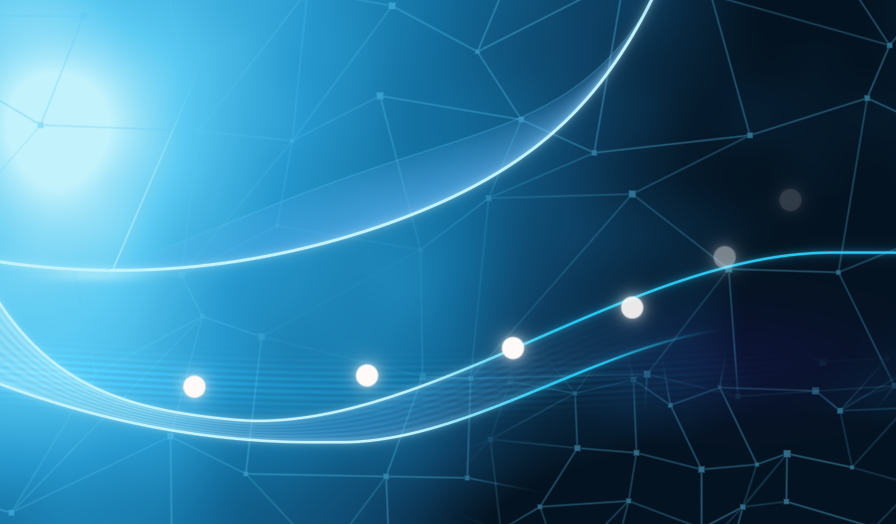
Give the GLSL for this background, as a WebGL 2 fragment shader.

```glsl
#version 300 es
precision highp float;
// Abstract technology backdrop: a blue glow fading into navy, a web of linked
// nodes, two translucent ribbons and a row of white beads. Ribbons lie between
// height curves y(x); the web joins jittered grid points with segments.
uniform vec2 u_resolution;
out vec4 outColor;

const vec3 DARK = vec3(0.015, 0.075, 0.13);
const vec3 NAVY = vec3(0.05, 0.25, 0.39);
const vec3 MID = vec3(0.07, 0.43, 0.62);
const vec3 BLUE = vec3(0.15, 0.60, 0.81);
const vec3 LIGHT = vec3(0.35, 0.79, 0.95);
const vec3 PALE = vec3(0.76, 0.95, 0.99);
const vec3 VEIL = vec3(0.40, 0.72, 0.97);
const vec3 CYAN = vec3(0.15, 0.78, 0.94);
const vec2 GLOW_CENTER = vec2(0.10, 0.765);
const float COARSE_WEB = 4.6;
const float FINE_WEB = 8.5;
const float LINE_WIDTH = 0.0017;
const float NODE_SIZE = 0.0062;
const float BEAD_RADIUS = 0.0225;
const int BEADS = 6;

float pixel;

vec2 hash2(vec2 c) {
  vec3 h = fract(vec3(c.xyx) * vec3(0.1031, 0.1030, 0.0973));
  h += dot(h, h.yzx + 33.33);
  return fract((h.xx + h.yz) * h.zy);
}

float noise(vec2 q) {
  vec2 c = floor(q), f = fract(q);
  f = f * f * (3.0 - 2.0 * f);
  float low = mix(hash2(c).x, hash2(c + vec2(1, 0)).x, f.x);
  float high = mix(hash2(c + vec2(0, 1)).x, hash2(c + vec2(1, 1)).x, f.x);
  return mix(low, high, f.y);
}

float fill(float d) { return 1.0 - smoothstep(-pixel, pixel, d); }
float bell(vec2 d, float tightness) { return exp(-dot(d, d) * tightness); }

// Converts a height difference into distance from the curve
float curveDistance(float g) {
  return abs(g) * pixel / max(length(vec2(dFdx(g), dFdy(g))), 1e-5);
}
float stroke(float d, float width) {
  return fill(d - width) + 0.45 * exp(-d / (width * 3.0));
}

// Ribbon outlines
float sweepLow(float x) {
  float d = (x - 0.222) * (x - 0.222), d4 = d * d;
  return 0.484 + 0.33 * d + 0.145 * d4 * d4;
}
float sweepHigh(float x) { return sweepLow(x) + 0.115 * sin(3.1416 * (x - 0.2) / 1.036); }
float waveLow(float x) {
  float bend = max(1.0 - x / 0.6, 0.0);
  return 0.156 + 0.111 * bend * bend + 0.22 * smoothstep(0.65, 1.45, x);
}
float waveHigh(float x) {
  return 0.185 + 0.235 * exp(-6.3 * x) + 0.333 * smoothstep(0.45, 1.59, x);
}

// Background colour from a brightness level between 0 and 5
vec3 ramp(float level) {
  vec3 c = mix(DARK, NAVY, clamp(level, 0.0, 1.0));
  c = mix(c, MID, clamp(level - 1.0, 0.0, 1.0));
  c = mix(c, BLUE, clamp(level - 2.0, 0.0, 1.0));
  c = mix(c, LIGHT, clamp(level - 3.0, 0.0, 1.0));
  return mix(c, PALE, clamp(level - 4.0, 0.0, 1.0));
}

// Linked nodes
vec2 node(vec2 c) { return c + 0.1 + 0.8 * hash2(c); }
float segment(vec2 q, vec2 a, vec2 b) {
  vec2 ab = b - a;
  return length(q - a - ab * clamp(dot(q - a, ab) / dot(ab, ab), 0.0, 1.0));
}
float web(vec2 p, float scale) {
  vec2 q = p * scale, cell = floor(q);
  float lines = 0.0, nodes = 0.0;
  for (int i = 0; i < 9; i++) {
    vec2 c = cell + vec2(i % 3 - 1, i / 3 - 1), a = node(c);
    vec2 keep = hash2(c + 71.0);
    vec2 box = abs(q - a) / scale;
    nodes = max(nodes, fill(max(box.x, box.y) - NODE_SIZE * (0.6 + 0.5 * keep.x)));
    float d = segment(q, a, node(c + vec2(1, 0)));
    if (keep.x < 0.8) d = min(d, segment(q, a, node(c + vec2(0, 1))));
    if (keep.y < 0.4) d = min(d, segment(q, a, node(c + vec2(1, 1))));
    lines = max(lines, fill(d / scale - LINE_WIDTH) * (0.35 + 0.4 * keep.y));
  }
  return max(lines, nodes);
}

void main() {
  pixel = 1.0 / u_resolution.y;
  vec2 p = gl_FragCoord.xy * pixel;
  float x = p.x;

  // Glow falling into the dark side
  float slant = x - 0.25 * (p.y - 0.5);
  float level = 3.25 * (1.0 - smoothstep(0.2, 1.55, slant));
  level += 1.5 * bell(p - GLOW_CENTER, 12.0) + 0.8 * bell(p - GLOW_CENTER, 70.0);
  level += 0.45 * bell(p - vec2(0.87, 0.49), 22.0) + 0.4 * bell(p - vec2(0.1, 0.4), 20.0);
  level -= 0.65 * (1.0 - smoothstep(0.0, 0.28, p.y));
  level += 0.5 * (noise(p * 4.0) - 0.5) + 0.2 * (noise(p * 9.0) - 0.5);
  vec3 color = ramp(level);
  color += vec3(0.03, 0.0, 0.07) * bell((p - vec2(1.42, 0.31)) * vec2(1.0, 2.5), 15.0);

  // Web, quieter in the centre and finer at lower right
  float quiet = 1.0 - 0.75 * bell((p - vec2(0.72, 0.45)) * vec2(1.0, 1.4), 8.0);
  float corner = smoothstep(0.85, 1.05, x) * (1.0 - smoothstep(0.2, 0.34, p.y));
  float links = mix(web(p, COARSE_WEB), web(p + 3.0, FINE_WEB), corner);
  color = mix(color, LIGHT, 0.48 * quiet * links);

  // Fine horizontal threads
  float drift = p.y - 0.29 + 0.03 * sin(2.2 * x);
  float threads = 0.5 + 0.5 * sin(drift * 520.0);
  color += CYAN * 0.09 * threads * exp(-drift * drift * 500.0) * (1.0 - smoothstep(0.9, 1.6, x));

  // Upper ribbon and its thin rising edge
  float low = p.y - sweepLow(x), high = p.y - sweepHigh(x);
  float v = clamp(low / max(low - high, 1e-3), 0.0, 1.0);
  float inside = fill(-low) * fill(high);
  color = mix(color, VEIL, inside * (0.12 + 0.5 * (1.0 - v) * smoothstep(0.2, 0.8, x)));
  color = mix(color, PALE, min(0.9 * stroke(curveDistance(low), 0.0025), 1.0));
  color = mix(color, LIGHT, 0.3 * step(0.2, x) * fill(curveDistance(high) - 0.0012));
  float rise = x - 0.21 - 0.43 * (p.y - 0.473);
  float riseFade = smoothstep(0.47, 0.49, p.y) * (1.0 - smoothstep(0.55, 0.9, p.y));
  color = mix(color, PALE, riseFade * 0.6 * fill(curveDistance(rise) - 0.0015));
  color = mix(color, PALE, 0.5 * bell((p - vec2(0.18, 0.475)) * vec2(1.0, 7.0), 120.0));

  // Lower ribbon with strands
  low = p.y - waveLow(x);
  high = p.y - waveHigh(x);
  v = clamp(low / max(low - high, 1e-3), 0.0, 1.0);
  inside = fill(-low) * fill(high);
  float body = 1.0 - smoothstep(0.6, 1.3, x), milk = 1.0 - smoothstep(0.2, 0.65, x);
  float strands = 0.8 + 0.2 * sin(v * 45.0 + 4.0 * x);
  color = mix(color, mix(VEIL, PALE, milk), inside * strands * body * (0.25 + 0.35 * milk * v + 0.2 * (1.0 - v)));
  vec3 edge = mix(PALE, CYAN, smoothstep(0.75, 1.1, x));
  float lowFade = 1.0 - smoothstep(1.05, 1.4, x);
  color = mix(color, edge, min(0.9 * lowFade * stroke(curveDistance(low), 0.0022), 1.0));
  color = mix(color, edge, min(0.85 * stroke(curveDistance(high), 0.0022), 1.0));

  // Beads climbing to the right, the last ones fading
  for (int i = 0; i < BEADS; i++) {
    float k = float(i);
    vec2 center = vec2(0.371 + k * (0.355 - 0.0255 * k), 0.262 + k * (0.004 + k * (0.01845 - 0.001 * k)));
    float d = length(p - center) - BEAD_RADIUS;
    float strength = 1.0 - 0.83 * smoothstep(2.5, 5.0, k);
    float disc = 1.0 - smoothstep(-0.004, 0.003, d);
    color = mix(color, vec3(1.0, 0.98, 0.97), strength * max(disc, 0.35 * exp(-max(d, 0.0) * 90.0)));
  }
  outColor = vec4(clamp(color, 0.0, 1.0), 1.0);
}
```
